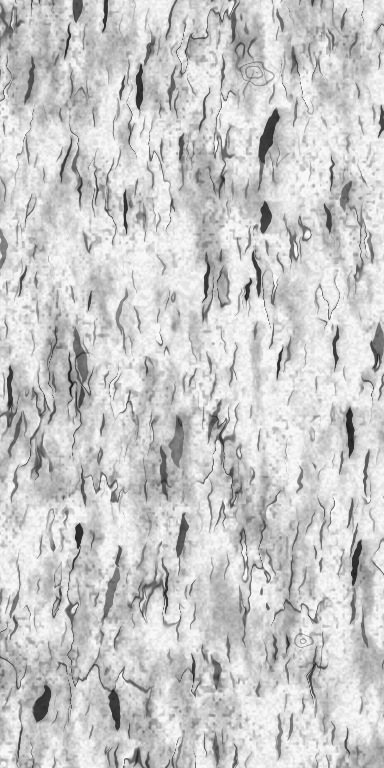
Write a Shadertoy shader that draws this texture.

```glsl
// Pale, weathered tree bark: light grey plates with grainy mottling, split by
// dark, wavering vertical cracks. Stretched noise gives plates and flakes;
// jittered cells at three sizes scatter tapered cracks with one-sided shade.

float hash(vec2 p) {
    vec3 h = fract(vec3(p.xyx) * 0.1031);
    h += dot(h, h.yzx + 33.33);
    return fract((h.x + h.y) * h.z);
}

float noise(vec2 p) {
    vec2 cell = floor(p), f = fract(p);
    f = f * f * (3.0 - 2.0 * f);
    float low = mix(hash(cell), hash(cell + vec2(1, 0)), f.x);
    float high = mix(hash(cell + vec2(0, 1)), hash(cell + vec2(1, 1)), f.x);
    return mix(low, high, f.y);
}

float fbm(vec2 p, int octaves) {
    float sum = 0.0, total = 0.0, weight = 1.0;
    for (int i = 0; i < octaves; i++) {
        sum += weight * noise(p);
        total += weight;
        weight *= 0.55;
        p = p * 2.03 + 17.3;
    }
    return sum / total;
}

// Darkness of one tapered crack; d is the offset from its centre.
float crack(vec2 d, float halfLength, float halfWidth, float tilt) {
    float t = d.y / halfLength;
    float taper = max(1.0 - t * t, 0.0);
    float x = d.x - tilt * d.y;
    float w = halfWidth * taper;
    float core = 1.0 - smoothstep(w - 0.002, w + 0.002, abs(x));
    float side = x > 0.0 ? 2.2 : 0.8;
    float shade = 0.4 * exp(-abs(x) / (halfWidth * side));
    return max(core, shade) * smoothstep(0.0, 0.35, taper);
}

// One jittered crack per cell; share is the fraction of cells in use.
float cracks(vec2 p, vec2 cells, float halfLength, float halfWidth,
             float share, float seed) {
    vec2 home = floor(p * cells);
    float dark = 0.0;
    for (int j = -1; j <= 1; j++) {
        for (int i = -1; i <= 1; i++) {
            vec2 cell = home + vec2(i, j);
            vec2 key = cell + seed;
            if (hash(key + 7.7) > share) continue;
            vec2 centre = (cell + vec2(hash(key), hash(key + 31.1))) / cells;
            float size = hash(key + 53.9);
            float tilt = mix(-0.12, 0.24, hash(key + 71.3));
            float depth = mix(0.5, 1.0, hash(key + 97.1));
            float c = crack(p - centre, halfLength * mix(0.55, 1.25, size),
                            halfWidth * mix(0.5, 1.2, hash(key + 13.7)), tilt);
            dark = max(dark, c * depth);
        }
    }
    return dark;
}

// Faint, uneven rings around a healed branch.
float knot(vec2 p, vec2 centre, float radius) {
    vec2 d = (p - centre) * vec2(1.0, 1.3);
    float r = length(d) / radius + 0.5 * (noise(p * 45.0) - 0.5);
    float rings = smoothstep(0.3, 1.0, cos(r * 20.0));
    return rings * (1.0 - smoothstep(0.6, 1.1, r));
}

void mainImage(out vec4 fragColor, in vec2 fragCoord) {
    vec2 p = fragCoord / iResolution.x;

    // Wavering grain direction
    vec2 q = p;
    q.x += 0.035 * (fbm(p * vec2(7.0, 5.0), 2) - 0.5);
    q.x += 0.014 * (noise(p * vec2(26.0, 30.0) + 5.0) - 0.5);
    q.x += 0.007 * (noise(p * vec2(60.0, 75.0) + 9.0) - 0.5);

    // Plate tone: soft stains, clustered specks and fine grain
    float stain = smoothstep(0.4, 0.82, fbm(q * vec2(21.0, 8.0), 5));
    float cluster = smoothstep(0.3, 0.75, fbm(p * vec2(11.0, 8.0) + 40.0, 3));
    float speck = smoothstep(0.55, 0.95, noise(p * vec2(115.0, 95.0)));
    float grain = noise(p * 170.0) + 0.6 * noise(p * 80.0 + 3.0) - 0.8;
    float tone = 0.945 - 0.27 * stain - 0.22 * speck * cluster + 0.11 * grain;

    // Flake edges: contours of stretched noise, shaded on one side
    float level = fbm(q * vec2(19.0, 6.0) + 60.0, 3) - 0.5;
    float lifted = smoothstep(0.42, 0.68, fbm(p * vec2(14.0, 9.0) + 80.0, 2));
    float edge = 1.0 - smoothstep(0.004, 0.026, abs(level));
    float under = smoothstep(-0.01, 0.01, level) * exp(-max(level, 0.0) * 22.0);
    float flake = lifted * max(0.55 * edge, 0.28 * under);

    // Cracks at three sizes, thinning out over the smoother patches
    float rough = mix(0.5, 1.1, smoothstep(0.25, 0.7, noise(p * 4.0 + 2.0)));
    float fine = 0.55 * rough * cracks(q, vec2(22, 14), 0.036, 0.0032, 0.5, 11.0);
    float medium = 0.8 * cracks(q, vec2(12, 8), 0.056, 0.0055, 0.42, 137.0);
    float gouge = 0.88 * cracks(q, vec2(4, 4), 0.068, 0.013, 0.36, 271.0);
    float dark = max(max(fine, medium), gouge);

    float rings = knot(p, vec2(0.67, 1.81), 0.06) + knot(p, vec2(0.79, 0.33), 0.04);
    float grey = tone * (1.0 - dark) * (1.0 - flake) * (1.0 - 0.28 * rings);
    fragColor = vec4(vec3(clamp(grey, 0.08, 0.97)), 1.0);
}
```
